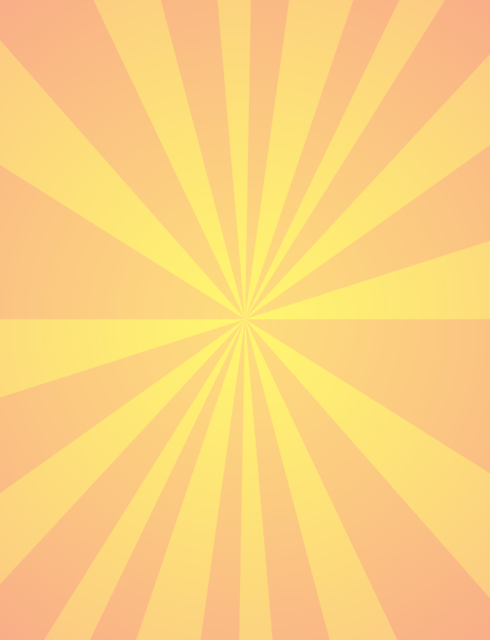
Write a WebGL 1 fragment shader that draws this background.

```glsl
precision highp float;
// Sunburst: uneven rays fan out from the centre over a warm radial fade.
// Every ray edge is a full line through the centre, so the parity of the
// sides a point lies on tells whether it is inside a light or a dark ray.

uniform vec2 u_resolution;

// Smoothed side (-1 to 1) of p against four centre lines, given in degrees.
vec4 lineSides(vec2 p, vec4 degrees) {
  vec4 angle = radians(degrees);
  vec4 dist = p.y * cos(angle) - p.x * sin(angle);
  return clamp(dist * u_resolution.y * 1.6, -1.0, 1.0);
}

// Share of light ray at p: 1 inside a light ray, 0 inside a dark one.
float lightRays(vec2 p) {
  vec4 sides = lineSides(p, vec4(17.73, 35.4, 47.25, 57.93))
             * lineSides(p, vec4(64.2, 71.25, 82.12, 88.95))
             * lineSides(p, vec4(94.92, 104.77, 115.4, 131.27));
  sides.xy *= lineSides(p, vec4(0.0, 147.8, 0.0, 0.0)).xy;
  return 0.5 - 0.5 * sides.x * sides.y * sides.z * sides.w;
}

void main() {
  // Centred coordinates in units of the canvas height.
  vec2 p = (gl_FragCoord.xy - u_resolution * vec2(0.5, 0.5013)) / u_resolution.y;

  // Fade from the centre to the corners, slightly faster further out.
  float reach = length(p) / 0.63;
  float fade = reach * (0.75 + 0.25 * reach);

  vec3 lightRay = mix(vec3(1.0, 0.965, 0.435), vec3(0.985, 0.78, 0.52), fade);
  vec3 darkRay = mix(vec3(0.995, 0.868, 0.49), vec3(0.975, 0.68, 0.53), fade);

  gl_FragColor = vec4(mix(darkRay, lightRay, lightRays(p)), 1.0);
}
```
